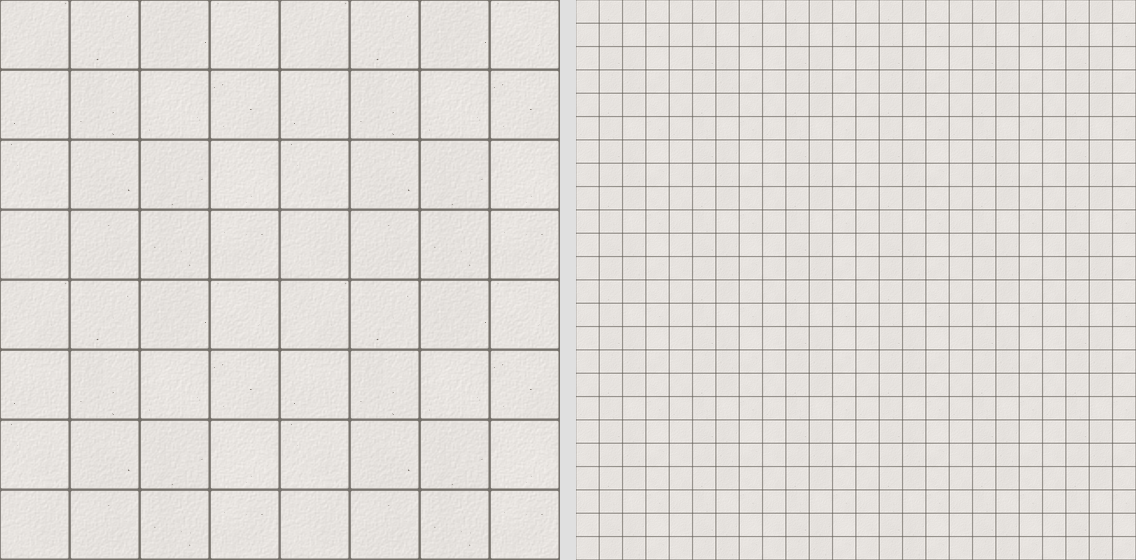
Left: one tile. Right: repeated 3 by 3.
Write a WebGL 2 fragment shader that draws this texture.

```glsl
#version 300 es
precision highp float;

#define TILES 8.0
#define BLOCK 4.0
#define GROUT_HALF 0.0163
#define GROUT_SHIFT 0.0047
#define CORNER 0.024
#define RELIEF 0.07
#define GRAIN 40.0
#define SPECKS 4
#define SPECK_SIZE 0.015
#define TONE_SHIFT 0.012
#define CLOUDS 0.014

uniform vec2 u_resolution;
out vec4 fragColor;

const vec3 GLAZE = vec3(0.905, 0.89, 0.875);
const vec3 GROUT = vec3(0.465, 0.447, 0.425);
const vec3 EDGE = vec3(0.79, 0.765, 0.735);
const vec3 SPECK = vec3(0.45, 0.42, 0.39);

vec3 hash3(vec2 p) {
    vec3 q = fract(p.xyx * vec3(0.1031, 0.1030, 0.0973));
    q += dot(q, q.yxz + 33.33);
    return fract((q.xxy + q.yzz) * q.zyx);
}

// Value noise that wraps every period cells
float wrapNoise(vec2 p, float period) {
    vec2 cell = floor(p), f = fract(p);
    f = f * f * (3.0 - 2.0 * f);
    vec2 lo = mod(cell, period), hi = mod(cell + 1.0, period);
    float bottom = mix(hash3(lo).x, hash3(vec2(hi.x, lo.y)).x, f.x);
    float top = mix(hash3(vec2(lo.x, hi.y)).x, hash3(hi).x, f.x);
    return mix(bottom, top, f.y);
}

// Pebbled glaze; the diagonal layer hides the noise grid and still wraps
float glazeHeight(vec2 p) {
    vec2 diagonal = vec2(p.x + p.y, p.y - p.x);
    float coarse = wrapNoise(diagonal * GRAIN * 0.5 + 7.3, GRAIN * 0.5 * BLOCK);
    float fine = wrapNoise(p * GRAIN, GRAIN * BLOCK);
    return 0.5 * (coarse + fine);
}

float roundedBox(vec2 p, float halfSize, float radius) {
    vec2 q = abs(p) - halfSize + radius;
    return length(max(q, 0.0)) + min(max(q.x, q.y), 0.0) - radius;
}

// Coverage of small pits scattered over one tile
float specks(vec2 f, vec2 tile, float pixel) {
    float cover = 0.0;
    for (int i = 0; i < SPECKS; i++) {
        vec3 place = hash3(tile * 7.0 + float(i) * 31.0 + 5.0);
        vec3 form = hash3(tile * 13.0 + float(i) * 17.0 + 91.0);
        vec2 d = f - (place.xy - 0.5) * 0.9;
        float angle = form.y * 6.2832;
        d = mat2(cos(angle), -sin(angle), sin(angle), cos(angle)) * d;
        d.y *= 1.0 + form.z;
        float radius = SPECK_SIZE * mix(0.5, 1.0, form.x);
        float pit = 1.0 - smoothstep(radius * 0.3, radius + pixel * 0.4, length(d));
        cover = max(cover, pit * place.z * place.z);
    }
    return cover;
}

void main() {
    // Joints sit slightly left of and above the even grid
    vec2 p = gl_FragCoord.xy / u_resolution * TILES + vec2(GROUT_SHIFT, -GROUT_SHIFT);
    float pixel = TILES / min(u_resolution.x, u_resolution.y);
    vec2 f = fract(p) - 0.5;
    vec2 tile = mod(floor(p), BLOCK);

    // Glaze with relief lit from the upper left
    vec2 toLight = vec2(-0.35, 0.35) / GRAIN;
    float slope = glazeHeight(p - toLight) - glazeHeight(p + toLight);
    vec3 color = GLAZE + slope * RELIEF;

    // Broad tone, per tile and across tiles
    color += (hash3(tile + 3.0).x - 0.5) * TONE_SHIFT;
    color += (wrapNoise(p * 3.0, 3.0 * BLOCK) - 0.5) * CLOUDS;
    color = mix(color, SPECK, specks(f, tile, pixel));

    // Narrow rim, a little darker on the lower right
    float d = roundedBox(f, 0.5 - GROUT_HALF, CORNER);
    float rim = smoothstep(-0.012, 0.0, d);
    float shade = clamp(0.5 + (f.x - f.y) * 0.5, 0.0, 1.0);
    color = mix(color, EDGE, rim * mix(0.1, 0.4, shade));

    // Grout with a faint mottle, edges covered by pixel area
    float mottle = wrapNoise(p * 2.0 + 0.5, 2.0 * BLOCK) - 0.5;
    vec3 grout = GROUT + mottle * vec3(0.05, 0.045, 0.06);
    float blend = max(pixel, 0.008);
    color = mix(color, grout, clamp(0.5 + d / blend, 0.0, 1.0));

    fragColor = vec4(color, 1.0);
}
```
